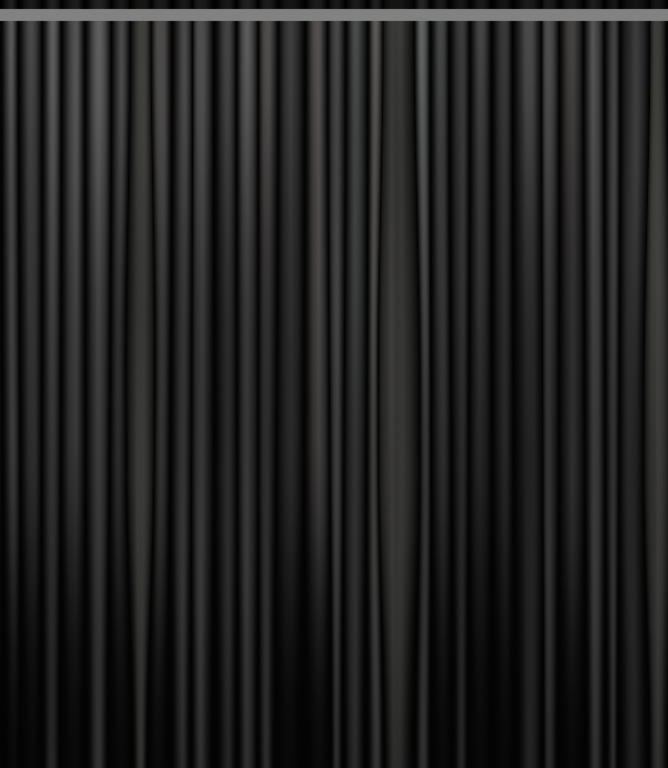
A Shadertoy shader for this texture:

```glsl
// A black pleated curtain hanging behind a plain grey rail.
// Jittered creases split the width into 31 folds that drift, swell and fade
// with depth; each fold is a soft hump of light with faint cloth streaks.

const float PI = 3.14159;

float hash(float p) {
    p = fract(p * 0.1031);
    p *= p + 33.33;
    p *= p + p;
    return fract(p);
}

float hash2(vec2 p) {
    return hash(p.x + 57.0 * p.y + 311.0);
}

vec2 gradient(vec2 cell) {
    float angle = 2.0 * PI * hash2(cell);
    return vec2(cos(angle), sin(angle));
}

float gradientNoise(vec2 p) {
    vec2 i = floor(p), f = p - i;
    vec2 u = f * f * f * (f * (f * 6.0 - 15.0) + 10.0);
    vec2 e = vec2(0.0, 1.0);
    float a = dot(gradient(i), f);
    float b = dot(gradient(i + e.yx), f - e.yx);
    float c = dot(gradient(i + e.xy), f - e.xy);
    float d = dot(gradient(i + e.yy), f - e.yy);
    return mix(mix(a, b, u.x), mix(c, d, u.x), u.y);
}

// Every twelfth fold is a broad one
bool isBroad(float fold) {
    return mod(fold - 6.0, 12.0) < 0.5;
}

// Position of crease i, in fold units, at height y
float crease(float i, float y) {
    float jitter = 0.45 * (hash(i + 20.0) - 0.5);
    float drift = 0.3 * (hash(i + 90.0) - 0.5) * smoothstep(0.95, 0.1, y);
    float belly = 0.25 * smoothstep(0.95, 0.5, y) * smoothstep(0.0, 0.4, y);
    float push = isBroad(i) ? -belly : isBroad(i - 1.0) ? belly : 0.0;
    return i + jitter + drift + push;
}

vec3 curtain(vec2 uv) {
    float x = uv.x * 31.0;
    float y = uv.y;

    // Find the two creases around this point
    float left = -1e3, right = 1e3, fold = 0.0;
    for (int k = -1; k <= 2; k++) {
        float i = floor(x) + float(k);
        float c = crease(i, y);
        if (c <= x && c > left) { left = c; fold = i; }
        if (c > x) right = min(right, c);
    }
    float across = (x - left) / max(right - left, 0.02);
    bool broad = isBroad(fold);

    // Rounded cross-section, leaning to one side and tightening at the hem
    float lean = mix(0.72, 1.4, hash(fold + 150.0));
    float tightness = (broad ? 0.75 : 1.15) + 1.1 * smoothstep(0.4, 0.0, y);
    float hump = pow(max(sin(PI * pow(across, lean)), 0.0), tightness);

    // Light falls off downward; some folds sink into the dark near the hem
    float light = mix(0.17, 0.30, smoothstep(0.35, 1.0, y));
    light *= mix(0.75, 1.2, hash(fold + 210.0));
    if (broad) light = mix(0.19, 0.23, y);
    float sinking = !broad && hash(fold + 270.0) > 0.58 ? 0.85 : 0.1;
    light *= 1.0 - sinking * smoothstep(0.45, 0.0, y);

    // Broad shade patches and fine vertical streaks
    light *= 1.0 + 0.35 * gradientNoise(vec2(uv.x * 7.0, y * 2.0) + 5.0);
    light *= 1.0 + 0.22 * gradientNoise(vec2(x * 3.5, y * 1.5) + 40.0);

    vec3 warm = vec3(1.03, 0.99, 0.97), cool = vec3(0.98, 1.0, 1.01);
    vec3 tint = broad ? vec3(1.02, 1.01, 0.96) : mix(cool, warm, hash(fold + 330.0));
    return vec3(0.012) + tint * light * hump;
}

void mainImage(out vec4 fragColor, in vec2 fragCoord) {
    vec2 uv = fragCoord / iResolution.xy;
    float soft = 0.75 / iResolution.y;

    vec3 color = curtain(uv);
    color *= mix(1.0, 0.35, smoothstep(0.972, 0.988, uv.y)); // shaded heading

    // Rail
    float rail = smoothstep(soft, -soft, abs(uv.y - 0.9805) - 0.0078);
    color = mix(color, vec3(0.51), rail);

    // Fine grain of the cloth
    color += 0.006 * gradientNoise(uv * vec2(220.0, 250.0)) * (1.0 - rail);
    fragColor = vec4(clamp(color, 0.0, 1.0), 1.0);
}
```
